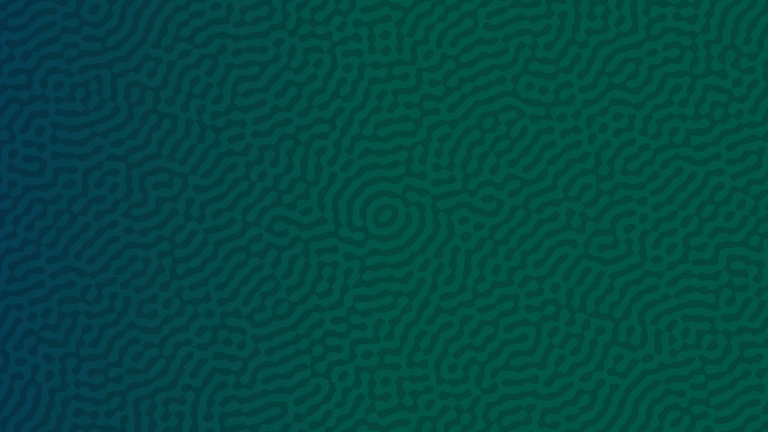
Reproduce this pattern procedurally as a Shadertoy shader.

```glsl
// Labyrinth of slanted reaction-diffusion stripes over a blue to green gradient.

#define PERIODS 31.0   // stripe periods per canvas height
#define WAVES 36       // plane waves in the seed field
#define SLANT 0.68     // mean stripe direction, radians
#define SPREAD 1.2     // largest deviation from that direction, radians
#define JITTER 0.14    // relative spread of the wavelength
#define INNER 6        // taps on the activator ring
#define OUTER 10       // taps on the inhibitor ring
#define BIAS 0.06      // positive widens the light stripes
#define SHADE vec3(0.75, 0.815, 0.83) // dark stripe relative to light

const float TAU = 6.2831853;
const int TAPS = 1 + INNER + OUTER;

float hash(float n) {
    n = fract(n * 0.1031);
    n *= n + 33.33;
    n *= n + n;
    return fract(n);
}

vec2 polar(float angle) {
    return vec2(cos(angle), sin(angle));
}

// Soft sign that evens out the strength of the seed field.
float saturate(float u) {
    return u * inversesqrt(u * u + 0.15);
}

// One activator-inhibitor step on a band of random waves; unit wavelength.
float labyrinth(vec2 p) {
    vec2 offset[TAPS];
    float field[TAPS];

    // Centre, activator ring and inhibitor ring
    for (int t = 0; t < TAPS; t++) {
        field[t] = 0.0;
        offset[t] = vec2(0.0);
        if (t > INNER)
            offset[t] = 0.61 * polar(TAU * float(t - INNER) / float(OUTER));
        else if (t > 0)
            offset[t] = 0.2 * polar(TAU * float(t) / float(INNER));
    }

    // Seed field: waves fanned out around the stripe normal
    for (int i = 0; i < WAVES; i++) {
        float id = float(i) + 1.0;
        float s = 2.0 * (float(i) + hash(id * 7.3)) / float(WAVES) - 1.0;
        float angle = SLANT + 0.25 * TAU + SPREAD * s * (0.6 + 0.4 * s * s);
        float frequency = 1.0 + JITTER * (hash(id * 13.7 + 41.0) - 0.5);
        vec2 k = TAU * frequency * polar(angle);
        float phase = dot(k, p) + TAU * hash(id * 29.1 + 97.0);
        for (int t = 0; t < TAPS; t++)
            field[t] += cos(phase + dot(k, offset[t]));
    }

    // Near neighbours excite, far neighbours suppress
    float gain = sqrt(2.0 / float(WAVES));
    float activator = 0.0;
    float inhibitor = 0.0;
    for (int t = 0; t < TAPS; t++) {
        float u = saturate(gain * field[t]);
        if (t > INNER) inhibitor += u;
        else activator += u;
    }
    return activator / float(INNER + 1) - inhibitor / float(OUTER);
}

// Light stripe colour across the canvas, x from 0 to 1
vec3 gradient(float x) {
    const vec3 blue = vec3(0.020, 0.245, 0.325);
    const vec3 teal = vec3(0.020, 0.282, 0.300);
    const vec3 green = vec3(0.008, 0.338, 0.283);
    vec3 color = mix(blue, teal, clamp(x / 0.22, 0.0, 1.0));
    return mix(color, green, smoothstep(0.15, 0.54, x));
}

void mainImage(out vec4 fragColor, in vec2 fragCoord) {
    vec2 p = (fragCoord - 0.5 * iResolution.xy) / iResolution.y;
    float v = labyrinth(p * PERIODS) + BIAS;

    // Smooth edge about one and a half pixels wide
    float edge = max(0.75 * fwidth(v), 0.001);
    float stripe = smoothstep(-edge, edge, v);

    vec3 light = gradient(fragCoord.x / iResolution.x);
    fragColor = vec4(mix(light * SHADE, light, stripe), 1.0);
}
```
